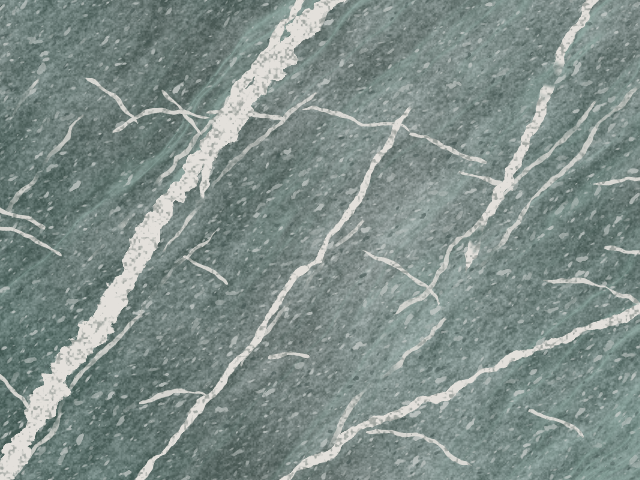
Give the GLSL for this texture, as a WebGL 2 fragment shader.

```glsl
#version 300 es
precision highp float;
uniform vec2 u_resolution;
out vec4 fragColor;

float hash(vec2 cell, float seed) {
  uvec3 v = uvec3(ivec3(vec3(cell, seed))) * 1664525u + 1013904223u;
  v.x += v.y * v.z; v.y += v.z * v.x; v.z += v.x * v.y;
  v ^= v >> 16u;
  v.x += v.y * v.z; v.y += v.z * v.x;
  return float((v.x ^ v.y) >> 8u) / 16777216.0;
}

float noise(vec2 p, float seed) {
  vec2 i = floor(p), f = fract(p);
  f = f * f * (3.0 - 2.0 * f);
  float low = mix(hash(i, seed), hash(i + vec2(1, 0), seed), f.x);
  float high = mix(hash(i + vec2(0, 1), seed), hash(i + vec2(1, 1), seed), f.x);
  return mix(low, high, f.y);
}

float fbm(vec2 p, float seed) {
  float sum = 0.0, amp = 0.533;
  for (int i = 0; i < 4; i++) {
    sum += amp * noise(p, seed + float(i));
    p = p * 2.03 + 7.3;
    amp *= 0.5;
  }
  return sum;
}

vec2 along(vec2 p, float angle) {
  vec2 axis = vec2(cos(angle), sin(angle));
  return vec2(dot(p, axis), dot(p, vec2(-axis.y, axis.x)));
}

// Meandering mineral vein from a to b, with ragged edges and tapered ends
float vein(vec2 p, vec2 a, vec2 b, float bend, float width, float seed, float px) {
  vec2 axis = b - a;
  float len = length(axis);
  axis /= len;
  float u = dot(p - a, axis) / len;
  float s = dot(p - a, vec2(-axis.y, axis.x)) - bend * 4.0 * u * (1.0 - u);
  if (u < 0.0 || u > 1.0 || abs(s) > 0.09) return 0.0;
  s += (fbm(vec2(u * len * 9.0, 0.5), seed) - 0.5) * 0.055;
  float taper = smoothstep(0.0, 0.08, u) * smoothstep(1.0, 0.92, u);
  float w = width * (0.25 + 1.5 * fbm(vec2(u * len * 16.0, 3.5), seed + 9.0));
  w *= 0.35 + 0.65 * taper;
  float ragged = (fbm(p * 55.0, seed) - 0.5) * width * 1.3;
  return clamp((w - abs(s) - ragged) / px + 0.5, 0.0, 1.0) * smoothstep(0.0, 0.15, taper);
}

// Scattered elongated grains, one candidate in each cell
float flecks(vec2 q, vec2 cell, float density, float seed, float px) {
  vec2 home = floor(q / cell);
  float cover = 0.0, ragged = (noise(q * 170.0, seed) - 0.5) * 1.1;
  for (int k = 0; k < 9; k++) {
    vec2 c = home + vec2(k % 3 - 1, k / 3 - 1);
    if (hash(c, seed) > density * (0.35 + 1.3 * noise(c * 0.17, seed))) continue;
    vec2 centre = (c + vec2(hash(c, seed + 1.0), hash(c, seed + 2.0))) * cell;
    vec2 radius = cell * vec2(0.42, 0.22) * mix(0.3, 1.0, pow(hash(c, seed + 3.0), 2.0));
    vec2 d = along(q - centre, hash(c, seed + 4.0) - 0.5) / radius;
    float fill = clamp((1.0 - length(d) - ragged) * radius.y / px + 0.5, 0.0, 1.0);
    cover = max(cover, fill * mix(0.35, 1.0, hash(c, seed + 5.0)));
  }
  return cover;
}

// Short cross fractures scattered over a coarse grid
float fractures(vec2 p, float cell, float px) {
  float cover = 0.0;
  vec2 home = floor(p / cell);
  for (int k = 0; k < 9; k++) {
    vec2 c = home + vec2(k % 3 - 1, k / 3 - 1);
    float r = hash(c, 41.0);
    if (r > 0.72) continue;
    vec2 centre = (c + vec2(hash(c, 42.0), hash(c, 43.0))) * cell;
    float angle = mix(-0.85, 0.35, hash(c, 44.0));
    vec2 reach = vec2(cos(angle), sin(angle)) * mix(0.04, 0.12, hash(c, 45.0));
    cover = max(cover, vein(p, centre - reach, centre + reach, 0.01, 0.004, 50.0 + floor(r * 99.0), px));
  }
  return cover;
}

// Fine broken seams running with the main vein
float seams(vec2 p, float px) {
  float cover = 0.0;
  for (int i = 0; i < 9; i++) {
    vec2 id = vec2(i, 0);
    vec2 a = vec2(-0.3 + 0.16 * float(i), mix(0.0, 0.5, hash(id, 61.0)));
    float angle = mix(0.78, 1.0, hash(id, 62.0));
    vec2 b = a + vec2(cos(angle), sin(angle)) * mix(0.4, 0.8, hash(id, 63.0));
    float whole = smoothstep(0.3, 0.55, fbm(p * 9.0, 64.0 + float(i)));
    cover = max(cover, whole * vein(p, a, b, 0.015, 0.0045, 70.0 + float(i), px));
  }
  return cover;
}

void main() {
  vec2 p = gl_FragCoord.xy / u_resolution.y;
  float px = 1.0 / u_resolution.y;
  vec2 warp = vec2(fbm(p * 3.0, 1.0), fbm(p * 3.0, 5.0)) - 0.5;
  vec2 grain = along(p, 0.62), flow = along(p + warp * 0.12, 0.8);

  // Mottled green body
  float tone = 0.45 + 0.75 * (fbm(p * 2.2, 10.0) - 0.5);
  tone += 0.75 * (fbm(flow * vec2(6.0, 28.0), 14.0) - 0.5);
  tone += 0.42 * (noise(grain * vec2(110.0, 190.0), 18.0) - 0.5);
  tone += 0.36 * (noise(p * 320.0, 19.0) - 0.5);
  vec3 color = mix(vec3(0.27, 0.35, 0.33), vec3(0.60, 0.665, 0.655), clamp(tone, 0.0, 1.1));
  color += vec3(0.025, -0.005, 0.0) * (fbm(p * 1.6, 20.0) - 0.5) * 3.0;

  // Pale silky wisps, strongest along one diagonal band
  float ridge = 1.0 - abs(2.0 * fbm(flow * vec2(1.8, 17.0), 24.0) - 1.0);
  float band = exp(-pow((along(p - vec2(0.8, 0.3), 0.85).y - 0.03) / 0.12, 2.0));
  float wisps = pow(ridge, 9.0) * clamp(smoothstep(0.42, 0.7, fbm(flow * vec2(1.2, 4.0), 28.0)) + 0.6 * band, 0.0, 1.0);
  color = mix(color, vec3(0.60, 0.71, 0.68), 0.65 * wisps);

  // Dark and light grains
  color = mix(color, vec3(0.24, 0.31, 0.30), 0.6 * flecks(grain, vec2(0.018, 0.017), 0.35, 30.0, px));
  float light = max(flecks(grain, vec2(0.034, 0.024), 0.42, 80.0, px), flecks(grain, vec2(0.015, 0.014), 0.28, 90.0, px));
  color = mix(color, vec3(0.77, 0.79, 0.78), 0.85 * light);

  // Veins: broad trunk with a side strand, then the finer network
  float trunk = vein(p, vec2(-0.04, -0.06), vec2(0.74, 1.08), 0.03, 0.023, 100.0, px);
  trunk = max(trunk, vein(p, vec2(0.42, 0.58), vec2(0.72, 1.08), 0.05, 0.009, 120.0, px));
  float fine = vein(p, vec2(0.25, -0.04), vec2(0.87, 0.78), -0.02, 0.007, 140.0, px);
  fine = max(fine, vein(p, vec2(0.55, -0.01), vec2(1.40, 0.38), 0.02, 0.009, 160.0, px));
  fine = max(fine, vein(p, vec2(0.98, 0.42), vec2(1.27, 1.05), 0.02, 0.010, 180.0, px) * smoothstep(0.35, 0.5, fbm(p * 14.0, 184.0)));
  fine = max(fine, max(0.8 * seams(p, px), 0.9 * fractures(p, 0.25, px)));
  float crystal = 0.55 * fbm(grain * vec2(60.0, 90.0), 190.0) + 0.45 * noise(p * 210.0, 196.0);
  vec3 calcite = mix(vec3(0.63, 0.65, 0.63), vec3(0.89, 0.88, 0.86), smoothstep(0.22, 0.5, crystal));
  color = mix(color, calcite, max(trunk, fine));

  fragColor = vec4(color, 1.0);
}
```
